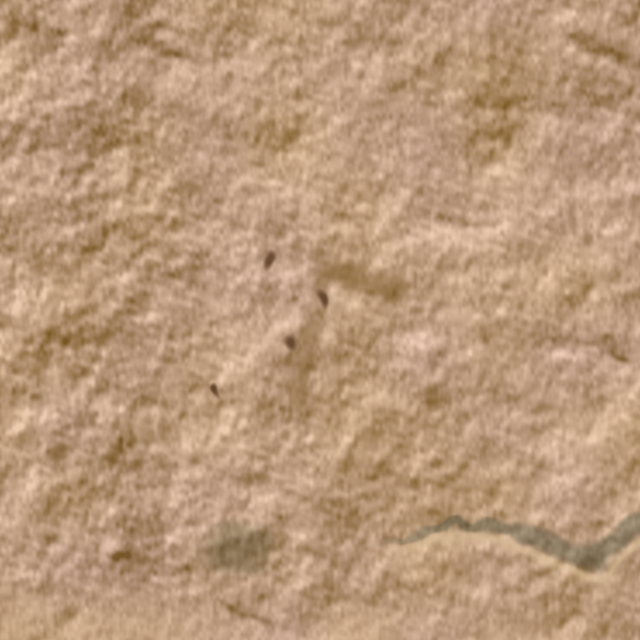
Write a WebGL 1 fragment shader that draws this texture.

```glsl
precision highp float;
// Weathered sandstone wall: a noise height field lit from the upper left,
// with fine upright grain, scattered ledges and pits, a bent chiselled
// hollow and a grey crack with a pale lower lip.
uniform vec2 u_resolution;

float hash(vec2 p) {
  return fract(sin(dot(p, vec2(127.1, 311.7))) * 43758.5453);
}

float noise(vec2 p) {
  vec2 i = floor(p), f = fract(p);
  f = f * f * (3.0 - 2.0 * f);
  return mix(mix(hash(i), hash(i + vec2(1.0, 0.0)), f.x),
             mix(hash(i + vec2(0.0, 1.0)), hash(i + vec2(1.0, 1.0)), f.x), f.y);
}

// Lumpy stone surface: each octave is turned and about twice as fine.
float height(vec2 p) {
  float sum = 0.0, amp = 1.0;
  p *= 12.0;
  for (int i = 0; i < 4; i++) {
    sum += amp * noise(p);
    p = mat2(1.72, 1.29, -1.29, 1.72) * p + 17.3;
    amp *= 0.57;
  }
  return sum;
}

float segmentDistance(vec2 p, vec2 a, vec2 b) {
  vec2 ab = b - a;
  return length(p - a - ab * clamp(dot(p - a, ab) / dot(ab, ab), 0.0, 1.0));
}

// Tonal change from short ledges: a shadow line over a lit edge.
float ledges(vec2 p) {
  float tone = 0.0;
  for (int i = 0; i < 18; i++) {
    float id = float(i);
    vec2 r = p - vec2(hash(vec2(id, 1.3)), hash(vec2(id, 7.9)));
    float angle = 1.2 * (hash(vec2(id, 4.1)) - 0.4);
    float halfLength = mix(0.008, 0.055, hash(vec2(id, 9.7)));
    r = mat2(cos(angle), -sin(angle), sin(angle), cos(angle)) * r;
    r.x -= clamp(r.x, -halfLength, halfLength);
    vec2 lip = r + vec2(0.0, 0.017);
    tone -= 0.11 * exp(-dot(r, r) / 0.00008);
    tone += 0.05 * exp(-dot(lip, lip) / 0.00009);
  }
  return tone;
}

// Small round holes, slightly taller than wide.
float pits(vec2 p) {
  float mask = 0.0;
  for (int i = 0; i < 4; i++) {
    float id = float(i);
    vec2 centre = vec2(0.36 + 0.3 * (hash(vec2(id, 23.0)) - 0.5), 0.39 + 0.07 * id);
    float radius = mix(0.006, 0.012, hash(vec2(id, 31.0)));
    mask += 1.0 - smoothstep(0.3, 1.4, length((p - centre) * vec2(1.2, 0.8)) / radius);
  }
  return min(mask, 1.0);
}

void main() {
  vec2 p = gl_FragCoord.xy / u_resolution;
  vec2 wobble = vec2(noise(p * 38.0), noise(p * 38.0 + 50.0)) - 0.5;
  vec2 q = p + 0.018 * wobble;

  // Directional relief, rougher on the left and calm at the foot.
  vec2 light = vec2(-0.0034, 0.005);
  float relief = height(p - light) - height(p + light);
  float roughness = mix(0.56, 0.4, smoothstep(0.2, 0.9, p.x + 0.3 * p.y));
  float foot = 1.0 - smoothstep(0.05, 0.13, q.y + 0.1 * p.x);
  float tone = relief * roughness * (1.0 - 0.5 * foot) + 0.04 * foot;

  // Broad stains and fine upright grain.
  tone += 0.08 * (noise(p * 6.0 + 3.0) - 0.5);
  tone += 0.09 * (noise(p * vec2(185.0, 105.0)) - 0.5);
  tone += ledges(q);

  // Bent hollow: deepest at the corner, fading along both arms.
  float arm = segmentDistance(q, vec2(0.465, 0.39), vec2(0.51, 0.58));
  float brow = segmentDistance(q, vec2(0.51, 0.58), vec2(0.61, 0.55));
  float hollow = max(0.8 * (1.0 - smoothstep(0.003, 0.026, arm)),
                     1.0 - smoothstep(0.005, 0.032, brow));
  tone = mix(tone, 0.5 * tone - 0.14, hollow);

  // Stone colour: shadows turn ochre, highlights stay pinkish.
  float ochre = noise(p * 9.0 + 21.0) - 0.5;
  tone = clamp(tone, -0.26, 0.19);
  vec3 stone = vec3(0.735, 0.603, 0.486) + tone * vec3(1.0, 1.0, 1.05);
  stone.b += 0.3 * min(tone + 0.04, 0.0) - 0.05 * ochre;
  stone = mix(stone, vec3(0.30, 0.19, 0.09), 0.75 * pits(q));

  // Grey weathered patch and a crack that widens to the right.
  float patchMask = 1.0 - smoothstep(0.6, 1.3, length((q - vec2(0.37, 0.145)) / vec2(0.055, 0.042)));
  stone = mix(stone, vec3(0.53, 0.46, 0.34) + 0.6 * tone, 0.65 * patchMask);
  float crackY = 0.145 + 0.035 * smoothstep(0.57, 0.71, p.x)
               - 0.05 * smoothstep(0.75, 0.93, p.x) + 0.05 * smoothstep(0.93, 1.0, p.x);
  float opening = mix(0.003, 0.023, smoothstep(0.57, 1.0, p.x));
  float start = smoothstep(0.56, 0.68, p.x);
  float offset = q.y - crackY;
  float crack = start * (1.0 - smoothstep(0.5 * opening, opening + 0.006, abs(offset)));
  float lip = start * exp(-pow((offset + opening + 0.011) / 0.009, 2.0));
  stone = mix(stone, vec3(0.87, 0.76, 0.61), 0.6 * lip);
  stone = mix(stone, vec3(0.51, 0.45, 0.35) + 0.7 * tone, 0.85 * crack);

  gl_FragColor = vec4(stone, 1.0);
}
```
